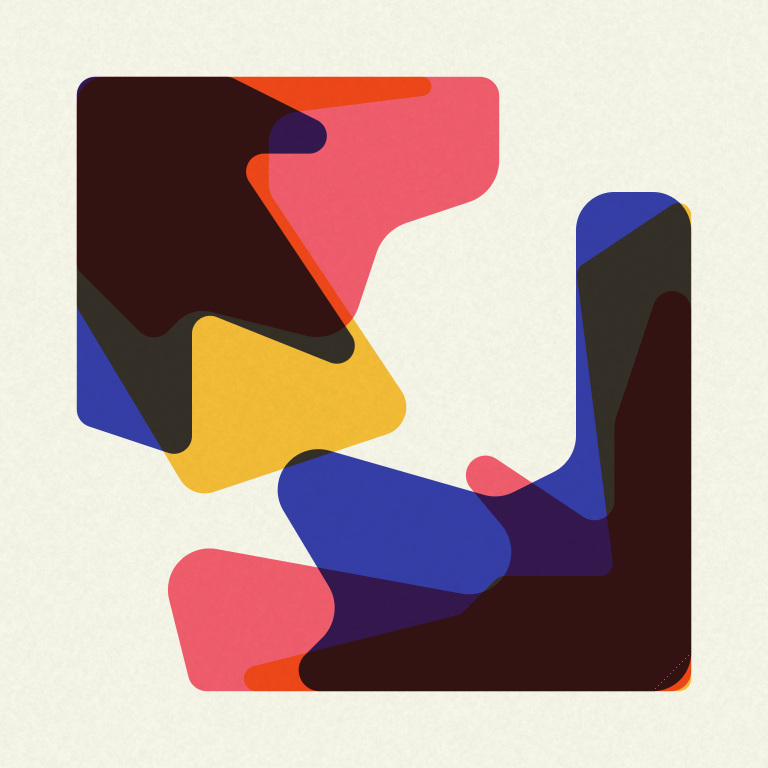
This background is drawn by a Shadertoy shader. Its source:

```glsl
// Overprinted cut-paper shapes: two clusters of rounded polygons in pink, yellow and blue ink.
// Each polygon sits on a 20-cell grid (y down) with a fillet radius per corner;
// signed distances give ink coverage, and the inks multiply over grainy paper.

const float GRID = 20.0;
const int CORNERS = 8;

const vec3 PAPER  = vec3(0.950, 0.950, 0.900);
const vec3 PINK   = vec3(0.980, 0.380, 0.467);
const vec3 YELLOW = vec3(0.990, 0.768, 0.233);
const vec3 BLUE   = vec3(0.215, 0.255, 0.720);

// Corners as (x, y, radius) in grid cells: upper-left cluster
const vec3[CORNERS] PINK_UPPER = vec3[CORNERS](
    vec3(2, 2, 0.5), vec3(13, 2, 0.5), vec3(13, 5, 1.15), vec3(10, 6, 1.25),
    vec3(9, 9, 1.15), vec3(5, 8, 0.9), vec3(4, 9, 0.52), vec3(2, 7, 0.3));
const vec3[CORNERS] YELLOW_UPPER = vec3[CORNERS](
    vec3(2, 2, 0.75), vec3(15, 2, 0.25), vec3(7, 3, 0.8), vec3(7, 5, 0.75),
    vec3(11, 11, 0.75), vec3(5, 13, 0.75), vec3(2, 8, 0.3), vec3(2, 5, 0));
const vec3[CORNERS] BLUE_UPPER = vec3[CORNERS](
    vec3(2, 2, 0.47), vec3(6, 2, 0.47), vec3(10, 4, 0.46), vec3(6, 4, 0.47),
    vec3(10, 10, 0.47), vec3(5, 8, 0.47), vec3(5, 12, 0.47), vec3(2, 11, 0.47));

// Lower-right cluster
const vec3[CORNERS] PINK_LOWER = vec3[CORNERS](
    vec3(4, 14, 1.08), vec3(15, 16, 1.1), vec3(10, 10, 0.51), vec3(16, 14, 0.52),
    vec3(16, 11, 1), vec3(18, 5, 0.5), vec3(18, 18, 0.52), vec3(5, 18, 0.5));
const vec3[CORNERS] YELLOW_LOWER = vec3[CORNERS](
    vec3(4, 18, 0.33), vec3(12, 16, 0.33), vec3(13, 15, 0.33), vec3(16, 15, 0.33),
    vec3(15, 7, 0.33), vec3(18, 5, 0.33), vec3(18, 10, 0), vec3(18, 18, 0.33));
const vec3[CORNERS] BLUE_LOWER = vec3[CORNERS](
    vec3(15, 5, 1), vec3(18, 5, 1), vec3(18, 18, 1), vec3(7, 18, 0.55),
    vec3(9, 16, 1.1), vec3(6, 11, 1.06), vec3(13, 13, 1.06), vec3(15, 12, 1.06));

struct Fillet { vec2 enter, leave, centre; };

// Tangent points and circle centre that round one corner
Fillet makeFillet(vec2 before, vec3 corner, vec2 after) {
    vec2 a = normalize(before - corner.xy);
    vec2 b = normalize(after - corner.xy);
    float sine = max(abs(a.x * b.y - a.y * b.x), 1e-4);
    float reach = corner.z * (1.0 + dot(a, b)) / sine;
    return Fillet(corner.xy + a * reach, corner.xy + b * reach,
                  corner.xy + (a + b) * corner.z / sine);
}

float segmentDistance(vec2 p, vec2 a, vec2 b) {
    vec2 ab = b - a;
    float t = clamp(dot(p - a, ab) / max(dot(ab, ab), 1e-6), 0.0, 1.0);
    return length(p - a - ab * t);
}

// True when a ray from p towards +x meets the edge a-b
bool crosses(vec2 p, vec2 a, vec2 b) {
    if ((a.y > p.y) == (b.y > p.y)) return false;
    return p.x < a.x + (b.x - a.x) * (p.y - a.y) / (b.y - a.y);
}

// Signed distance to a polygon with rounded corners, negative inside
float roundedPolygon(vec2 p, vec3[CORNERS] shape) {
    float dist = 1e5;
    bool inside = false;
    vec2 last = makeFillet(shape[CORNERS - 2].xy, shape[CORNERS - 1], shape[0].xy).leave;
    for (int i = 0; i < CORNERS; i++) {
        vec3 corner = shape[i];
        Fillet f = makeFillet(shape[(i + CORNERS - 1) % CORNERS].xy, corner,
                              shape[(i + 1) % CORNERS].xy);
        vec2 q = p - f.centre;
        float radius = corner.z;
        float along = dot(q, corner.xy - f.centre);

        // Straight edge, then the arc
        dist = min(dist, segmentDistance(p, last, f.enter));
        if (along > length(q) * radius) dist = min(dist, abs(length(q) - radius));

        // Parity of the chamfered outline, flipped between chord and arc
        if (crosses(p, last, f.enter)) inside = !inside;
        if (crosses(p, f.enter, f.leave)) inside = !inside;
        if (length(q) < radius && along > radius * radius) inside = !inside;
        last = f.leave;
    }
    return inside ? -dist : dist;
}

// Light passed by one ink printed in two shapes
vec3 printInk(vec2 p, vec3 ink, vec3[CORNERS] upper, vec3[CORNERS] lower, float pixel) {
    float d = min(roundedPolygon(p, upper), roundedPolygon(p, lower));
    return mix(vec3(1.0), ink, clamp(0.5 - d / pixel, 0.0, 1.0));
}

float hash(vec2 p) {
    return fract(sin(dot(p, vec2(12.9898, 78.233))) * 43758.5453);
}

float valueNoise(vec2 p) {
    vec2 cell = floor(p), f = fract(p);
    f = f * f * (3.0 - 2.0 * f);
    return mix(mix(hash(cell), hash(cell + vec2(1, 0)), f.x),
               mix(hash(cell + vec2(0, 1)), hash(cell + vec2(1, 1)), f.x), f.y);
}

void mainImage(out vec4 fragColor, in vec2 fragCoord) {
    float pixel = GRID / min(iResolution.x, iResolution.y);
    vec2 p = (fragCoord - 0.5 * iResolution.xy) * vec2(pixel, -pixel) + 0.5 * GRID;

    vec3 color = PAPER;
    color *= printInk(p, PINK, PINK_UPPER, PINK_LOWER, pixel);
    color *= printInk(p, YELLOW, YELLOW_UPPER, YELLOW_LOWER, pixel);
    color *= printInk(p, BLUE, BLUE_UPPER, BLUE_LOWER, pixel);

    // Paper grain in a fine and a coarser layer
    float grain = 0.6 * valueNoise(p * 21.0) + 0.4 * valueNoise(p * 9.0 + 31.0) - 0.5;
    color *= 1.0 + 0.045 * grain;
    fragColor = vec4(color, 1.0);
}
```
